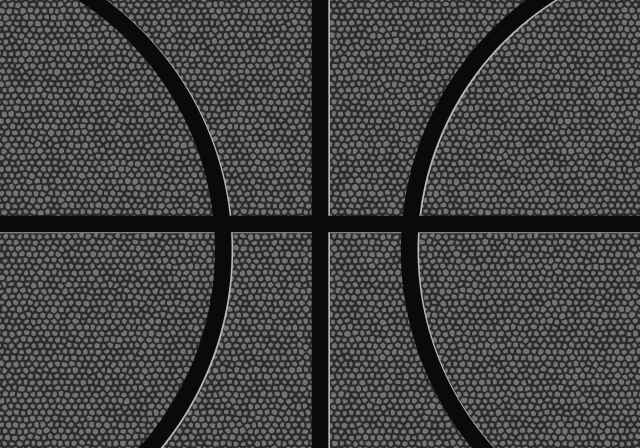
Write a Shadertoy shader that draws this texture.

```glsl
vec2 hash2(vec2 cell) {
    vec2 k = vec2(dot(cell, vec2(127.1, 311.7)), dot(cell, vec2(269.5, 183.3)));
    return fract(sin(k) * 43758.5453);
}

// Jittered pebble centre on a staggered lattice
vec2 pebbleCentre(vec2 cell) {
    vec2 lattice = vec2(cell.x + 0.5 * mod(cell.y, 2.0), cell.y * 0.87);
    return lattice + (hash2(cell) - 0.5) * vec2(0.42, 0.36);
}

// Signed distance inside the nearest pebble, positive within
float pebbleDepth(vec2 q) {
    float row = floor(q.y / 0.87 + 0.5);
    vec2 base = vec2(floor(q.x), row);
    vec2 nearest = vec2(0.0), nearestCell = base;
    float best = 1e3;
    for (int j = -2; j <= 2; j++)
    for (int i = -2; i <= 2; i++) {
        vec2 cell = base + vec2(i, j);
        vec2 offset = pebbleCentre(cell) - q;
        float d = dot(offset, offset);
        if (d < best) {
            best = d;
            nearest = offset;
            nearestCell = cell;
        }
    }

    // Soft minimum over the cell walls rounds the corners
    float walls = 0.0;
    for (int j = -2; j <= 2; j++)
    for (int i = -2; i <= 2; i++) {
        vec2 cell = nearestCell + vec2(i, j);
        if (i == 0 && j == 0) continue;
        vec2 offset = pebbleCentre(cell) - q;
        float wall = dot(0.5 * (nearest + offset), normalize(offset - nearest));
        walls += exp(-16.0 * wall);
    }
    float inset = 0.115 + 0.08 * hash2(nearestCell + 37.0).x;
    return -log(walls) / 16.0 - inset;
}

// Distance to the crossed bars and the two side arcs
float seamDistance(vec2 p) {
    float bars = min(abs(p.x), abs(p.y));
    float leftArc = abs(length(p - vec2(-0.894, -0.0576)) - 0.678);
    float rightArc = abs(length(p - vec2(0.877, -0.0576)) - 0.678);
    return min(bars, min(leftArc, rightArc)) - 0.0186;
}

float coverage(float d, float pixel) {
    return clamp(0.5 - d / pixel, 0.0, 1.0);
}

void mainImage(out vec4 fragColor, in vec2 fragCoord) {
    vec2 p = (fragCoord - 0.5 * iResolution.xy) / iResolution.y;
    float pixel = 1.0 / iResolution.y;

    // Pebbled surface
    float pebble = coverage(-pebbleDepth(p * 64.0), 64.0 * pixel);
    float shade = mix(0.17, 0.46, pebble);

    // Pale lip to the lower right of each dark seam
    float lip = seamDistance(p - vec2(0.0037, -0.0019));
    shade = mix(shade, 0.72, coverage(lip, pixel));
    shade = mix(shade, 0.04, coverage(seamDistance(p), pixel));

    fragColor = vec4(vec3(shade), 1.0);
}
```
